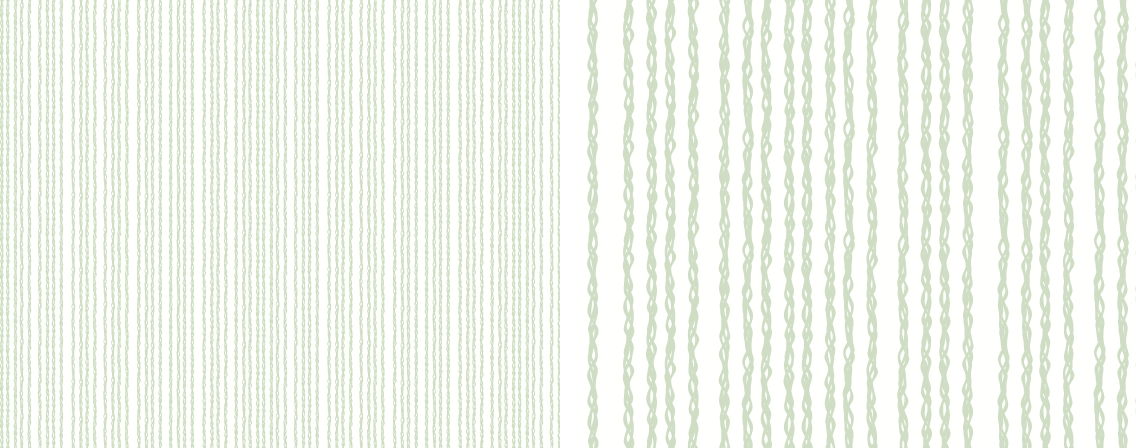
Left: the whole. Right: its middle third, enlarged.
Reproduce this pattern procedurally as a WebGL 1 fragment shader.

```glsl
precision highp float;
// Pale green braided-cord stripes in groups of four on a white ground.

uniform vec2 u_resolution;

// Lengths are in units of 1/768 of the canvas width.
const float CANVAS_WIDTH = 768.0;
const float TILE_WIDTH = 351.0;     // eight groups, then a narrow seam
const float TILE_START = 6.7;
const float TWIST_PERIOD = 51.2;    // twelve repeats down the canvas
const float GROUP_COUNT = 8.0;
const float GROUP_PITCH = 44.9;
const float GROUP_JITTER = 0.5;     // alternate groups sit slightly apart
const float FIRST_CORD = 3.4;
const vec4 CORD_OFFSETS = vec4(0.0, 10.6, 19.0, 29.6);
const float STRAND_SWING = 1.5;
const float STRAND_HALF_WIDTH = 0.74;
const float CORD_SWAY = 0.25;
const float PHASE_SPREAD = 0.35;    // how far cords slip along each other
const vec3 GROUND = vec3(1.0, 1.0, 0.992);
const vec3 STRAND_GREEN = vec3(0.806, 0.868, 0.765);
const int SAMPLES = 4;              // per axis, for smooth edges
const float TAU = 6.28319;

float hash(float n) {
  return fract(sin(n * 12.99 + 4.1) * 437.58);
}

// Signed offset from the nearest cord axis, and that cord's index.
vec2 nearestCord(float x) {
  float tileX = mod(x - TILE_START, TILE_WIDTH);
  float group = clamp(floor((tileX - FIRST_CORD + 7.5) / GROUP_PITCH),
                      0.0, GROUP_COUNT - 1.0);
  float shift = GROUP_JITTER * (2.0 * mod(group, 2.0) - 1.0);
  float groupX = tileX - FIRST_CORD - group * GROUP_PITCH + shift;
  vec2 best = vec2(1000.0, 0.0);
  for (int i = 0; i < 4; i++) {
    float offset = groupX - CORD_OFFSETS[i];
    if (abs(offset) < abs(best.x)) {
      best = vec2(offset, group * 4.0 + float(i));
    }
  }
  return best;
}

// One where a strand of the cord covers the point, otherwise zero.
float cordCoverage(vec2 p) {
  vec2 cord = nearestCord(p.x);
  float seed = cord.y;
  float turn = TAU * (p.y / TWIST_PERIOD + PHASE_SPREAD * hash(seed));
  float across = cord.x - CORD_SWAY * sin(turn);
  float swell = 1.0 + 0.15 * sin(2.0 * turn + 1.3);
  float covered = 0.0;

  // Three evenly phased strands cross in turn, leaving narrow slanted gaps.
  for (int i = 0; i < 3; i++) {
    float k = float(i);
    float slip = 0.6 * sin(turn + 2.4 * k + TAU * hash(seed + 50.0));
    float phase = 2.0 * turn + TAU * k / 3.0 + slip;
    float swing = STRAND_SWING * swell * sin(phase)
                + 0.22 * sin(5.0 * turn + 1.9 * k);
    float thickness = STRAND_HALF_WIDTH
                    * (1.0 + 0.25 * sin(turn * (7.0 - k) + 2.1 * k));
    covered = max(covered, step(abs(across - swing), thickness));
  }
  return covered;
}

void main() {
  float unitsPerPixel = CANVAS_WIDTH / u_resolution.x;
  float coverage = 0.0;
  for (int i = 0; i < SAMPLES; i++) {
    for (int j = 0; j < SAMPLES; j++) {
      vec2 jitter = (vec2(float(i), float(j)) + 0.5) / float(SAMPLES) - 0.5;
      coverage += cordCoverage((gl_FragCoord.xy + jitter) * unitsPerPixel);
    }
  }
  coverage /= float(SAMPLES * SAMPLES);
  gl_FragColor = vec4(mix(GROUND, STRAND_GREEN, coverage), 1.0);
}
```
